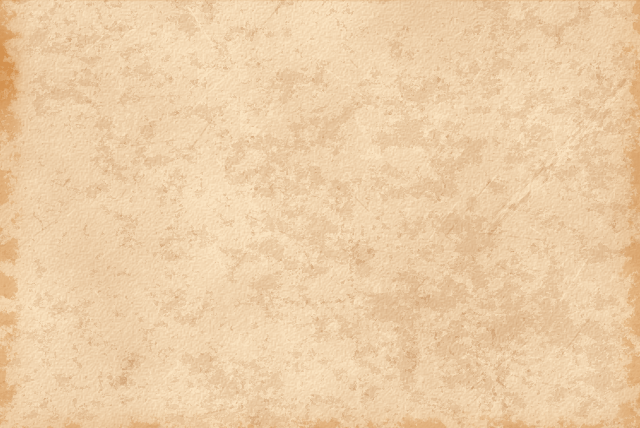
A Shadertoy shader for this texture:

```glsl
// Aged parchment: a warm cream sheet with soft clouds, speckled worn patches,
// small specks, fine scratches and rust-orange edges. Layers of value noise add
// up to one wear tone, which blends cream into brown before the edges are tinted.

const vec3 CREAM = vec3(0.965, 0.865, 0.725);
const vec3 BROWN = vec3(0.86, 0.70, 0.53);
const vec3 RUST  = vec3(0.82, 0.55, 0.28);

const float BASE_TONE     = 0.20;
const float CLOUD_AMOUNT  = 0.85;
const float WORN_AMOUNT   = 0.34;
const float CHIP_AMOUNT   = 0.24;
const float SPECK_AMOUNT  = 0.42;
const float GRAIN_AMOUNT  = 0.38;
const float GRAIN_SCALE   = 250.0;
const int   SCRATCHES     = 60;
const float SCRATCH_WIDTH = 0.0009;
const vec2  SCUFF_START   = vec2(1.15, 0.47);
const vec2  SCUFF_END     = vec2(1.46, 0.80);

float hash(vec2 p) {
    vec3 q = fract(vec3(p.xyx) * 0.1031);
    q += dot(q, q.yzx + 33.33);
    return fract((q.x + q.y) * q.z);
}

float noise(vec2 p) {
    vec2 i = floor(p), f = fract(p);
    f = f * f * (3.0 - 2.0 * f);
    return mix(mix(hash(i), hash(i + vec2(1, 0)), f.x),
               mix(hash(i + vec2(0, 1)), hash(i + vec2(1, 1)), f.x), f.y);
}

// Layered noise in 0..1; a higher gain gives a rougher result.
float fbm(vec2 p, int octaves, float gain) {
    float sum = 0.0, total = 0.0, weight = 1.0;
    for (int i = 0; i < octaves; i++) {
        sum += weight * noise(p);
        total += weight;
        weight *= gain;
        p = mat2(1.6, 1.2, -1.2, 1.6) * p + 17.3;
    }
    return sum / total;
}

// Distance to the segment ab, and the position along it from 0 to 1.
vec2 segment(vec2 p, vec2 a, vec2 b) {
    vec2 d = b - a;
    float t = clamp(dot(p - a, d) / dot(d, d), 0.0, 1.0);
    return vec2(length(p - a - t * d), t);
}

float smudge(vec2 p, vec2 center, vec2 radius) {
    vec2 q = (p - center) / radius;
    return exp(-dot(q, q));
}

// Thin straight scratches, dark or light, tapered at both ends.
float scratches(vec2 p, float aspect, float pixel) {
    float sum = 0.0;
    for (int i = 0; i < SCRATCHES; i++) {
        float id = float(i);
        vec2 a = vec2(hash(vec2(id, 3.1)) * aspect, hash(vec2(id, 8.7)));
        float steep = hash(vec2(id, 5.3));
        float angle = steep < 0.4 ? 0.6 + steep : 4.2 * steep - 3.0;
        float reach = mix(0.03, 0.22, pow(hash(vec2(id, 1.9)), 2.0));
        vec2 s = segment(p, a, a + reach * vec2(cos(angle), sin(angle)));
        float line = 1.0 - smoothstep(0.0, SCRATCH_WIDTH + pixel, s.x);
        float shade = hash(vec2(id, 6.4)) < 0.55 ? -0.35 : 0.4;
        sum += shade * line * smoothstep(0.0, 0.2, s.y * (1.0 - s.y) * 2.0);
    }
    return sum * smoothstep(0.3, 0.6, noise(p * 90.0));
}

// A broad diagonal scrape with broken streaks running along it.
float scuff(vec2 p) {
    vec2 axis = normalize(SCUFF_END - SCUFF_START);
    vec2 q = p - SCUFF_START;
    vec2 local = vec2(dot(q, axis), dot(q, vec2(-axis.y, axis.x)));
    float wobble = 0.03 * (fbm(p * 35.0, 3, 0.7) - 0.5);
    float band = smoothstep(0.024, 0.010, segment(p, SCUFF_START, SCUFF_END).x + wobble);
    float streak = fbm(local * vec2(30.0, 120.0) + 40.0, 3, 0.7);
    return band * clamp((streak - 0.54) * 2.2, -0.22, 0.4);
}

void mainImage(out vec4 fragColor, in vec2 fragCoord) {
    float pixel = 1.0 / iResolution.y;
    float aspect = iResolution.x * pixel;
    vec2 p = fragCoord * pixel;

    // Soft clouds and two broad smudges
    float tone = BASE_TONE + CLOUD_AMOUNT * (fbm(p * 4.0 + 4.0, 5, 0.55) - 0.5);
    float smudges = smudge(p, vec2(1.16, 0.21), vec2(0.11, 0.05))
                  + smudge(p, vec2(0.12, 0.80), vec2(0.11, 0.04));
    tone += 0.12 * smudges;

    // Speckled worn patches, denser toward the lower right
    float lean = smoothstep(0.5, 2.0, p.x + 0.7 * (1.0 - p.y));
    float wear = 0.12 + 1.5 * (fbm(p * vec2(3.2, 4.6) + 9.0, 3, 0.6) - 0.5) + 0.6 * lean;
    wear = clamp(wear + 0.5 * smudges, 0.0, 1.0);
    float rough = fbm(p * vec2(20.0, 27.0) + 21.0, 5, 0.82);
    float limit = mix(0.64, 0.46, wear);
    tone += WORN_AMOUNT * smoothstep(limit - 0.02, limit + 0.035, rough);

    // Pale chips and dark specks
    float chips = fbm(p * 60.0 + 60.0, 3, 0.7);
    tone -= CHIP_AMOUNT * smoothstep(0.60, 0.68, chips) * (0.3 + 0.7 * wear);
    float cluster = fbm(p * 6.0 + 31.0, 3, 0.6);
    float specks = fbm(p * vec2(85.0, 75.0) + 80.0, 3, 0.6);
    float rarity = mix(0.90, 0.60, cluster);
    tone += SPECK_AMOUNT * smoothstep(rarity - 0.02, rarity + 0.04, specks);

    tone += scratches(p, aspect, pixel) + scuff(p);

    // Embossed paper grain, lit from the upper left
    vec2 g = p * GRAIN_SCALE;
    tone += GRAIN_AMOUNT * (noise(g) - noise(g + vec2(-0.6, 0.6)));
    tone += 0.14 * (noise(g * 0.7 + 50.0) - 0.5);
    vec3 color = mix(CREAM, BROWN, clamp(tone, -0.15, 1.3));

    // Rust creeping in from the edges, strongest at the upper left
    float edge = min(min(p.x, aspect - p.x), 0.015 + p.y * 1.3);
    float ragged = fbm(p * 24.0 + 70.0, 5, 0.75) - 0.5;
    float rust = 0.35 * smoothstep(0.03, 0.0, edge + 0.22 * ragged) * smoothstep(0.09, 0.02, edge);
    rust += 0.14 * smoothstep(0.10, 0.0, edge);
    rust += 0.65 * smudge(p + 0.08 * ragged, vec2(0.0, 0.83), vec2(0.04, 0.08));
    rust += 0.30 * smoothstep(0.005, 0.0, 1.0 - p.y) * noise(p * vec2(9.0, 1.0));
    color = mix(color, RUST, clamp(rust, 0.0, 0.9));

    fragColor = vec4(color, 1.0);
}
```
